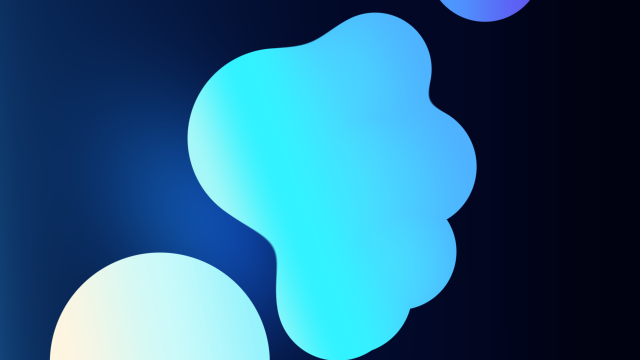
This background is drawn by a Shadertoy shader. Its source:

```glsl
#define NECK_TOP 0.139
#define NECK_LEFT 0.231
#define NECK_RIGHT 0.074
#define SLANT 0.37
#define GLOW_CENTER vec2(0.58, 0.38)
#define GLOW_SIZE vec2(0.27, 0.33)

float disc(vec2 p, vec2 center, float radius) {
    return length(p - center) - radius;
}

// Union with a rounded neck of width k
float smoothUnion(float a, float b, float k) {
    float h = max(1.0 - abs(a - b) / k, 0.0);
    return min(a, b) - 0.25 * k * h * h;
}

float blobDistance(vec2 p) {
    float left = disc(p, vec2(0.771, 0.616), 0.250);
    float top = disc(p, vec2(1.042, 0.808), 0.157);
    float right = disc(p, vec2(1.153, 0.537), 0.171);
    float lowRight = disc(p, vec2(1.106, 0.301), 0.162);
    float foot = disc(p, vec2(0.938, 0.167), 0.169);
    float heel = disc(p, vec2(0.972, 0.190), 0.174);
    float core = disc(p, vec2(0.984, 0.502), 0.220);

    float d = smoothUnion(left, top, NECK_TOP);
    d = min(d, smoothUnion(left, foot, NECK_LEFT));
    d = min(d, smoothUnion(top, right, NECK_RIGHT));
    return min(min(d, core), min(lowRight, heel));
}

vec3 backdrop(vec2 p) {
    vec3 navy = vec3(0.022, 0.115, 0.285);
    vec3 midnight = vec3(0.008, 0.030, 0.150);
    vec3 black = vec3(0.002, 0.008, 0.065);
    vec3 col = mix(navy, midnight, smoothstep(0.1, 1.1, p.x));
    col = mix(col, black, smoothstep(1.1, 1.75, p.x));

    // Teal light along the left side
    col += vec3(0.05, 0.15, 0.19) * exp(-p.x * 7.0) * mix(1.0, 0.5, p.y);

    // Blue glow leaning towards the lower right
    vec2 q = p - GLOW_CENTER;
    q.x += 0.35 * q.y;
    q /= GLOW_SIZE;
    vec3 glow = mix(vec3(0.045, 0.23, 0.40), vec3(0.04, 0.22, 0.48),
                    smoothstep(0.4, 0.75, p.x));
    return col + glow * exp(-dot(q, q));
}

vec3 blobColor(vec2 p, float d) {
    vec3 pale = vec3(0.66, 0.97, 0.97);
    vec3 cyan = vec3(0.20, 0.95, 1.00);
    vec3 sky = vec3(0.28, 0.87, 1.00);
    vec3 blue = vec3(0.31, 0.69, 1.00);

    float t = p.x + SLANT * (p.y - 0.667);
    vec3 col = mix(pale, cyan, smoothstep(0.49, 0.71, t));
    col = mix(col, sky, smoothstep(0.73, 1.0, t));
    col = mix(col, blue, smoothstep(0.92, 1.32, t));

    // Bluer rim on the far side
    float rim = exp(d * 14.0) * smoothstep(0.78, 1.05, t);
    return mix(col, blue, 0.45 * rim);
}

vec3 pearlColor(vec2 p) {
    vec3 cream = vec3(1.00, 0.96, 0.88);
    vec3 ice = vec3(0.79, 0.98, 0.98);
    vec3 aqua = vec3(0.57, 0.95, 0.99);
    float t = p.x + 0.2 * (p.y - 0.1);
    vec3 col = mix(cream, ice, smoothstep(0.12, 0.52, t));
    return mix(col, aqua, smoothstep(0.45, 0.78, t));
}

void mainImage(out vec4 fragColor, in vec2 fragCoord) {
    vec2 p = fragCoord / iResolution.y;
    float edge = 0.75 / iResolution.y;
    vec3 col = backdrop(p);

    // Violet ball at the top
    float violet = disc(p, vec2(1.347, 1.0995), 0.160);
    vec3 violetColor = mix(vec3(0.30, 0.60, 1.0), vec3(0.37, 0.36, 0.95),
                           smoothstep(1.22, 1.48, p.x));
    col = mix(violetColor, col, smoothstep(-edge, edge, violet));

    // Main blob
    float blob = blobDistance(p);
    col = mix(blobColor(p, blob), col, smoothstep(-edge, edge, blob));

    // Pale ball at the bottom
    float pearl = disc(p, vec2(0.444, -0.007), 0.3055);
    col = mix(pearlColor(p), col, smoothstep(-edge, edge, pearl));

    fragColor = vec4(col, 1.0);
}
```
